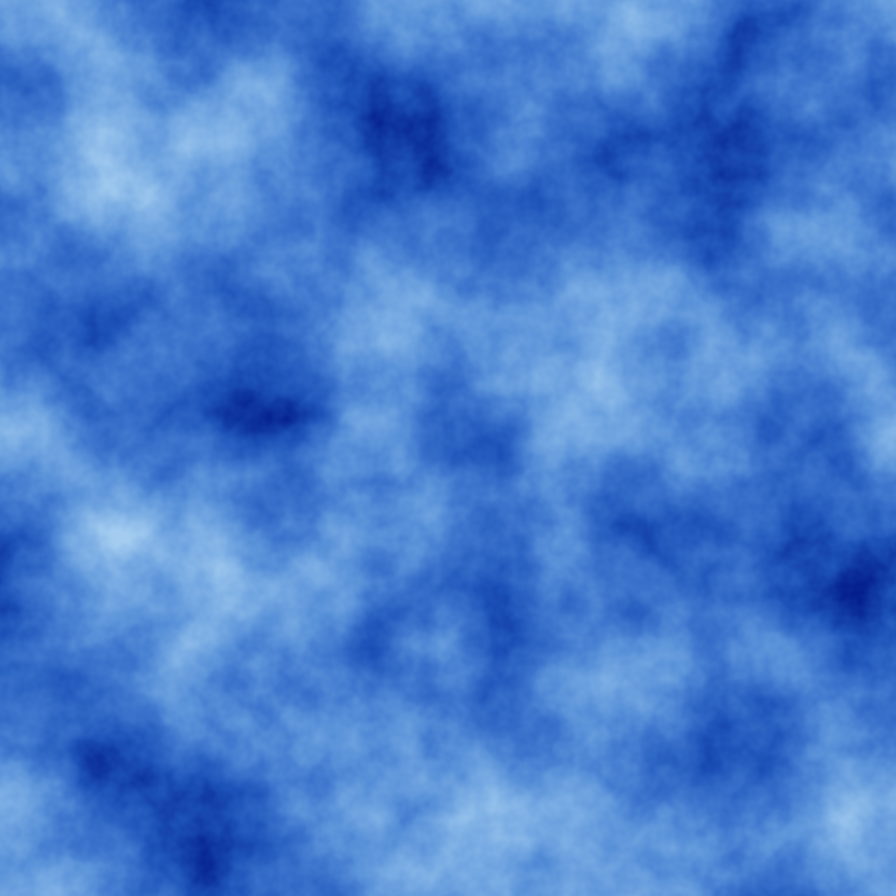
This texture is drawn by a Shadertoy shader. Its source:

```glsl
const int   BASE_CELLS = 4;       // noise cells across the tile, first octave
const int   OCTAVES    = 6;
const float GAIN       = 0.575;   // amplitude ratio between octaves
const float SPREAD     = 0.325;   // divisor that normalises the summed noise
const float BIAS       = 0.05;    // lifts the overall brightness
const uint  SEED       = 71u;
const float TAU        = 6.2831853;

// Colour ramp from deep to pale blue, placed in standard deviations
const int TONE_COUNT = 8;
const float TONE_STOPS[TONE_COUNT] = float[](
    -2.7, -1.96, -1.23, -0.63, -0.06, 0.58, 1.4, 2.5);
const vec3 TONES[TONE_COUNT] = vec3[](
    vec3(0.00, 0.08, 0.52),
    vec3(0.05, 0.20, 0.62),
    vec3(0.11, 0.32, 0.72),
    vec3(0.18, 0.40, 0.77),
    vec3(0.25, 0.47, 0.81),
    vec3(0.35, 0.57, 0.85),
    vec3(0.47, 0.67, 0.89),
    vec3(0.64, 0.80, 0.94));

uint scramble(uint n) {
    n = (n ^ (n >> 16)) * 0x7feb352du;
    n = (n ^ (n >> 15)) * 0x846ca68bu;
    return n ^ (n >> 16);
}

float hash(uvec2 cell, uint seed) {
    uint n = scramble(cell.x + scramble(cell.y + scramble(seed)));
    return float(n >> 8) / 16777216.0;
}

// Unit gradient at a lattice point, wrapped to the period
vec2 gradient(vec2 cell, float period, uint seed) {
    float angle = TAU * hash(uvec2(mod(cell, period)), seed);
    return vec2(cos(angle), sin(angle));
}

float tilingNoise(vec2 p, float period, uint seed) {
    vec2 cell = floor(p);
    vec2 f = p - cell;
    vec2 blend = f * f * f * (f * (f * 6.0 - 15.0) + 10.0);
    vec2 right = vec2(1.0, 0.0);
    vec2 up = vec2(0.0, 1.0);
    float a = dot(gradient(cell, period, seed), f);
    float b = dot(gradient(cell + right, period, seed), f - right);
    float c = dot(gradient(cell + up, period, seed), f - up);
    float d = dot(gradient(cell + 1.0, period, seed), f - 1.0);
    return mix(mix(a, b, blend.x), mix(c, d, blend.x), blend.y);
}

// Sum of octaves, each shifted so that their lattices do not line up
float cloud(vec2 uv) {
    float sum = 0.0;
    float amplitude = 1.0;
    float period = float(BASE_CELLS);
    for (int i = 0; i < OCTAVES; i++) {
        uint seed = SEED + uint(i);
        vec2 shift = vec2(hash(uvec2(0u), seed), hash(uvec2(1u), seed));
        sum += amplitude * tilingNoise(uv * period + shift, period, seed);
        amplitude *= GAIN;
        period *= 2.0;
    }
    return sum / SPREAD + BIAS;
}

vec3 blueRamp(float level) {
    vec3 color = TONES[0];
    for (int i = 1; i < TONE_COUNT; i++) {
        float span = TONE_STOPS[i] - TONE_STOPS[i - 1];
        float t = clamp((level - TONE_STOPS[i - 1]) / span, 0.0, 1.0);
        color = mix(color, TONES[i], t);
    }
    return color;
}

void mainImage(out vec4 fragColor, in vec2 fragCoord) {
    vec2 uv = fragCoord / iResolution.xy;
    fragColor = vec4(blueRamp(cloud(uv)), 1.0);
}
```
